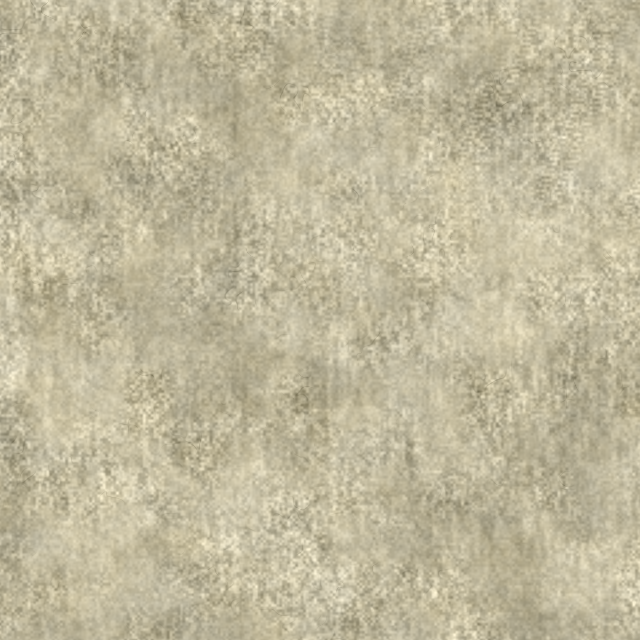
Give the GLSL for this texture, as a WebGL 2 fragment shader.

```glsl
#version 300 es
precision highp float;

uniform vec2 u_resolution;
out vec4 fragColor;

const vec3 BASE_COLOR = vec3(0.757, 0.727, 0.617);
const vec3 LIGHT_AXIS = vec3(1.0, 0.98, 0.95);    // colour change per unit of tone
const vec3 COOL_SHIFT = vec3(-0.010, 0.0, 0.024); // grey patches against olive ones

const float BLOTCH_SCALE = 11.0;
const float BLOTCH_FALLOFF = 0.66;
const float BLOTCH_GAIN = 0.125;
const vec2 STREAK_SCALE = vec2(135.0, 26.0);
const float STREAK_GAIN = 0.075;
const float GRAIN_SCALE = 165.0;
const float GRAIN_GAIN = 0.155;
const float CRACK_SCALE = 62.0;
const float CRACK_WIDTH = 0.22;
const float CRACK_DEPTH = 0.085;
const float CHIP_GAIN = 0.085;

float hash(vec2 p) {
    return fract(sin(dot(p, vec2(127.1, 311.7))) * 43758.5453);
}

// Smooth value noise in -1..1
float noise(vec2 p) {
    vec2 cell = floor(p);
    vec2 f = fract(p);
    f = f * f * (3.0 - 2.0 * f);
    float low = mix(hash(cell), hash(cell + vec2(1.0, 0.0)), f.x);
    float high = mix(hash(cell + vec2(0.0, 1.0)), hash(cell + vec2(1.0, 1.0)), f.x);
    return 2.0 * mix(low, high, f.y) - 1.0;
}

float fbm(vec2 p, int octaves, float falloff) {
    float sum = 0.0;
    float amplitude = 0.5;
    for (int i = 0; i < octaves; i++) {
        sum += amplitude * noise(p);
        p = p * 2.03 + vec2(17.3, 9.1);
        amplitude *= falloff;
    }
    return sum;
}

// Soft 0..1 mask of worn areas
float patchMask(vec2 uv, float scale, vec2 offset) {
    return smoothstep(-0.4, 0.45, fbm(uv * scale + offset, 4, 0.6));
}

// Cloudy stains with ragged edges
float blotches(vec2 uv) {
    vec2 warp = vec2(noise(uv * 34.0 + 3.7), noise(uv * 34.0 + 41.2));
    return fbm(uv * BLOTCH_SCALE * vec2(1.0, 0.9) + 0.3 * warp, 4, BLOTCH_FALLOFF);
}

// Vertical brush marks, broken up along their length
float streaks(vec2 uv) {
    vec2 p = uv * STREAK_SCALE;
    p.x += 0.4 * noise(uv * 45.0 + 29.0);
    float fine = noise(p + 5.3);
    float wide = noise(p * vec2(0.5, 0.75) + 71.9);
    return (0.75 * fine + 0.45 * wide) * mix(0.25, 1.15, patchMask(uv, 10.0, vec2(31.0, 12.0)));
}

// Fine speckle in two sizes
float grain(vec2 uv) {
    vec2 p = uv * GRAIN_SCALE;
    return 0.6 * noise(p * vec2(1.0, 0.8) + 13.7) + 0.65 * noise(p * 1.45 + 57.1);
}

// Short curled lines where a warped noise crosses zero
float cracks(vec2 uv) {
    vec2 p = uv * CRACK_SCALE;
    p += 0.7 * vec2(noise(p * 0.9 + 8.1), noise(p * 0.9 + 63.4));
    float line = 1.0 - smoothstep(0.0, CRACK_WIDTH, abs(noise(p)));
    return line * smoothstep(0.1, 0.7, noise(uv * 36.0 + 23.0));
}

void main() {
    vec2 uv = gl_FragCoord.xy / min(u_resolution.x, u_resolution.y);
    float worn = patchMask(uv, 13.0, vec2(4.0, 77.0));

    // Tone around the base colour
    float tone = BLOTCH_GAIN * blotches(uv);
    tone += STREAK_GAIN * streaks(uv);
    tone += GRAIN_GAIN * grain(uv) * mix(0.4, 1.0, worn);

    // Dark cracks and pale chips in the worn areas
    tone -= CRACK_DEPTH * cracks(uv) * worn;
    float chips = smoothstep(0.3, 0.8, noise(uv * vec2(110.0, 85.0) + 91.0));
    tone += CHIP_GAIN * chips * worn * smoothstep(-0.2, 0.6, noise(uv * 23.0 + 37.0));

    // Cool and warm drift
    float cool = fbm(uv * 14.0 + 150.0, 3, 0.6) + 0.3 * noise(uv * 90.0 + 19.0);
    vec3 color = BASE_COLOR + LIGHT_AXIS * tone + COOL_SHIFT * cool;
    fragColor = vec4(clamp(color, 0.0, 1.0), 1.0);
}
```
